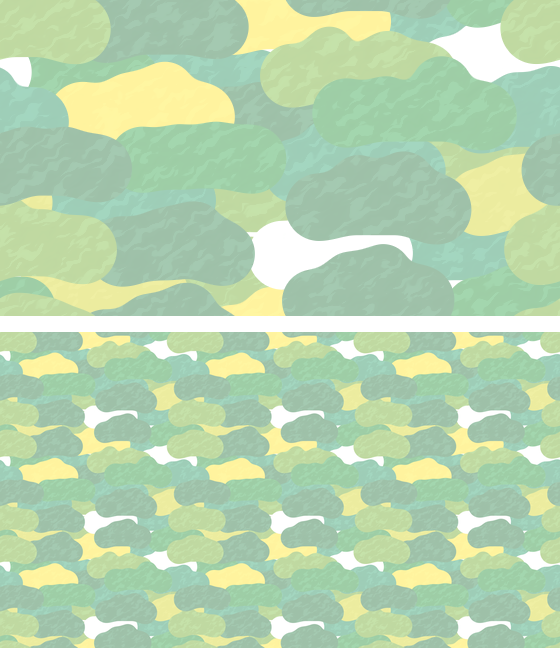
Top: one tile. Bottom: repeated 3 by 3.
A Shadertoy shader for this pattern:

```glsl
// Seamless pile of soft, overlapping paper clouds with brushed diagonal mottling.

vec2 hash2(vec2 c) {
    vec3 q = fract(c.xyx * vec3(0.1031, 0.1030, 0.0973));
    q += dot(q, q.yzx + 33.33);
    return fract((q.xx + q.yz) * q.zy);
}

// Gradient at a lattice corner, wrapped to the period
float corner(vec2 cell, vec2 offset, vec2 period, float seed) {
    float angle = 6.2832 * hash2(mod(cell + 0.5, period) + seed).x;
    return dot(vec2(cos(angle), sin(angle)), offset);
}

float gradientNoise(vec2 p, vec2 period, float seed) {
    vec2 i = floor(p), f = p - i;
    vec2 u = f * f * f * (f * (f * 6.0 - 15.0) + 10.0);
    vec2 e = vec2(1.0, 0.0);
    return mix(
        mix(corner(i, f, period, seed), corner(i + e.xy, f - e.xy, period, seed), u.x),
        mix(corner(i + e.yx, f - e.yx, period, seed), corner(i + e.xx, f - e.xx, period, seed), u.x),
        u.y);
}

// Ragged strokes that run along the rising diagonal of the canvas
float brush(vec2 uv, float seed) {
    vec2 period = vec2(20.0, 30.0);
    vec2 q = vec2(uv.x, uv.y - uv.x) * period;
    q.y += 0.9 * gradientNoise(uv * vec2(48.0, 27.0), vec2(48.0, 27.0), seed + 7.0);
    return gradientNoise(q, period, seed)
         + 0.6 * gradientNoise(q * 2.0, period * 2.0, seed + 31.0);
}

float smoothUnion(float a, float b, float k) {
    float h = max(k - abs(a - b), 0.0) / k;
    return min(a, b) - h * h * k * 0.25;
}

// Distance to a cloud: a flat capsule with four lobes, the inner ones raised
float cloud(vec2 p, float id) {
    float halfLength = mix(0.15, 0.22, hash2(vec2(id, 3.7)).x);
    float d = length(vec2(max(abs(p.x) - halfLength, 0.0), p.y + 0.01)) - 0.082;
    for (int j = 0; j < 4; j++) {
        vec2 r = hash2(vec2(id * 1.7 + 5.0, float(j) * 4.3 + 11.0));
        float inner = (j == 1 || j == 2) ? 1.0 : 0.0;
        float x = halfLength * (float(j) / 1.5 - 1.0) + inner * (r.y - 0.5) * 0.06;
        float y = mix(0.02 * r.x - 0.015, mix(0.01, 0.09, r.x), inner);
        float radius = mix(0.092, 0.075, inner) + mix(0.02, 0.03, inner) * r.y;
        d = smoothUnion(d, length(p - vec2(x, y)) - radius, 0.05);
    }
    return d;
}

// Paper colour from the stacking order and the place in the grid
vec3 paper(int order, int column, int row) {
    if (order == 10 || order == 11) return vec3(1.0);
    if (order == 12 || order == 13) return vec3(0.925, 0.925, 0.625);
    if (order == 8 || order == 14) return vec3(1.0, 0.953, 0.62);
    int tone = (column + 2 * row) % 4;
    if (tone == 0) return vec3(0.752, 0.852, 0.633);  // lime
    if (tone == 1) return vec3(0.622, 0.757, 0.662);  // grey green
    if (tone == 2) return vec3(0.620, 0.807, 0.652);  // leaf green
    return vec3(0.620, 0.807, 0.720);                 // teal
}

void mainImage(out vec4 fragColor, in vec2 fragCoord) {
    // The offset keeps cloud ends and flat undersides off the canvas border
    vec2 uv = fragCoord / iResolution.xy + vec2(0.58, 0.858);
    vec2 canvas = vec2(iResolution.x / iResolution.y, 1.0);
    vec2 grain = vec2(brush(uv, 1.0), brush(uv, 83.0));
    vec3 color = vec3(1.0);

    // 4 x 7 clouds on a sheared, jittered grid, stacked in shuffled order
    for (int order = 0; order < 28; order++) {
        int cell = (order * 11) % 28;
        int column = cell % 4, row = cell / 4;
        float id = float(cell);
        vec2 jitter = hash2(vec2(id + 2.0, 19.0)) - 0.5;
        vec2 center = vec2((float(column) + float(row) * 3.0 / 7.0 + jitter.x * 0.3) / 4.0,
                           1.0 - (float(row) + 0.6 + jitter.y * 0.45) / 7.0);
        vec2 p = uv - center;
        p = (p - round(p)) * canvas;
        if (abs(p.x) > 0.4 || abs(p.y) > 0.25) continue;

        // Each cloud blends the two grains its own way
        float angle = id * 2.4;
        float mottle = dot(grain, vec2(cos(angle), sin(angle)));
        vec3 base = paper(order, column, row);
        vec3 tint = base.r > 0.9 ? vec3(0.012, 0.01, 0.012) : vec3(0.018, 0.029, 0.028);
        base += tint * (smoothstep(0.1, 0.22, mottle) + 0.25 * mottle);

        float cover = clamp(0.5 - cloud(p, id) * iResolution.y, 0.0, 1.0);
        color = mix(color, base, cover);
    }
    fragColor = vec4(min(color, 1.0), 1.0);
}
```
